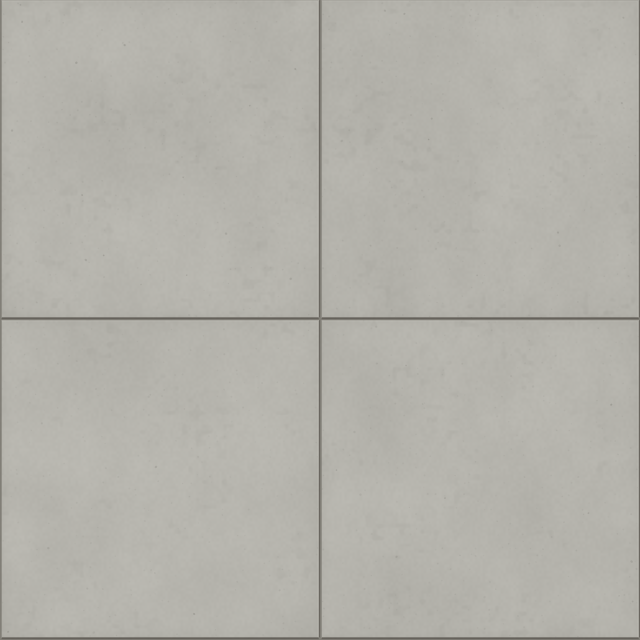
A WebGL 1 fragment shader for this texture:

```glsl
precision highp float;
// Large smooth grey concrete tiles, two by two, with narrow recessed joints.

#define TILES 2.0                         // tiles across and down
#define JOINT_WIDTH 0.0047                // share of the canvas
#define JOINT_SHIFT vec2(0.0002, 0.0018)  // joint centre from the canvas edge
#define BEVEL_WIDTH 0.0016
#define CLOUD_AMOUNT 0.065
#define GRAIN_AMOUNT 0.014
#define SCUFF_AMOUNT 0.018
#define PIT_AMOUNT 0.085
#define RIM_AMOUNT 0.022
#define TILE_COLOR vec3(0.708, 0.702, 0.674)
#define JOINT_COLOR vec3(0.51, 0.50, 0.47)
#define SHADOW_COLOR vec3(0.39, 0.375, 0.35)

uniform vec2 u_resolution;

float hash(vec2 p) {
  vec3 q = fract(vec3(p.xyx) * 0.1031);
  q += dot(q, q.yzx + 33.33);
  return fract((q.x + q.y) * q.z);
}

// Value noise that wraps after one canvas, with "cells" lattice steps per side.
float wrapNoise(vec2 uv, vec2 cells) {
  vec2 p = uv * cells;
  vec2 i = floor(p);
  vec2 f = fract(p);
  f = f * f * (3.0 - 2.0 * f);
  vec2 a = mod(i, cells);
  vec2 b = mod(i + 1.0, cells);
  return mix(mix(hash(a), hash(vec2(b.x, a.y)), f.x),
             mix(hash(vec2(a.x, b.y)), hash(b), f.x), f.y);
}

// Layered wrapping noise, centred on zero.
float clouds(vec2 uv) {
  float sum = 0.0;
  float weight = 0.42;
  vec2 cells = vec2(10.0, 7.0);
  for (int octave = 0; octave < 5; octave++) {
    sum += weight * (wrapNoise(uv + 0.13 * float(octave), cells) - 0.5);
    cells *= 2.0;
    weight *= 0.58;
  }
  return sum;
}

// Cellular pits: at most one jittered dot in each cell, of random size and depth.
float pits(vec2 uv, float cells, float density, float radius, float pixel) {
  vec2 p = uv * cells;
  vec2 id = mod(floor(p), cells);
  vec2 center = 0.25 + 0.5 * vec2(hash(id + 11.3), hash(id + 47.9));
  vec2 offset = (fract(p) - center) / cells;
  offset.x += 0.4 * offset.y * (hash(id + 5.1) - 0.5);
  float size = radius * mix(0.5, 1.2, hash(id + 71.7));
  float spot = 1.0 - smoothstep(size - 0.5 * pixel, size + pixel, length(offset));
  return spot * step(hash(id + 23.1), density) * mix(0.3, 1.0, hash(id + 89.3));
}

void main() {
  vec2 uv = gl_FragCoord.xy / u_resolution - JOINT_SHIFT;
  float pixel = 1.0 / min(u_resolution.x, u_resolution.y);

  // Signed distance to the nearest joint line on each axis.
  vec2 fromJoint = (fract(uv * TILES + 0.5) - 0.5) / TILES;
  vec2 edge = abs(fromJoint) - 0.5 * JOINT_WIDTH;
  vec2 gap = 1.0 - smoothstep(-0.5 * pixel, 0.5 * pixel, edge);

  // Each tile has its own patch of surface; alternate tiles are turned over.
  vec2 tile = mod(floor(uv * TILES), TILES);
  vec2 local = fract(uv * TILES);
  local = mix(local, 1.0 - local, mod(tile.x + tile.y, 2.0));
  vec2 surface = (tile + local) / TILES;

  // Soft mottling, fine grain and small scuffed patches.
  float mottle = clouds(surface);
  float grain = wrapNoise(surface, vec2(250.0, 220.0)) - 0.5;
  float scuff = smoothstep(0.6, 0.95, wrapNoise(surface, vec2(94.0, 102.0)))
              * smoothstep(0.45, 0.8, wrapNoise(surface + 0.37, vec2(17.0)));
  float tone = CLOUD_AMOUNT * mottle + GRAIN_AMOUNT * grain - SCUFF_AMOUNT * scuff;
  tone += 0.006 * (hash(tile + 3.7) - 0.5);

  // Faint dust pits, then a few deeper ones.
  tone -= 0.4 * PIT_AMOUNT * pits(surface, 96.0, 0.13, 0.0009, pixel);
  tone -= PIT_AMOUNT * pits(surface + 0.21, 30.0, 0.07, 0.0012, pixel);

  // Slight dimming at the rim; lit bevels on the upper and right edges.
  float rim = max(min(edge.x, edge.y), 0.0);
  tone -= RIM_AMOUNT * exp(-rim / 0.010);
  vec2 bevel = (1.0 - smoothstep(BEVEL_WIDTH - 0.5 * pixel, BEVEL_WIDTH + 0.5 * pixel, edge))
             * step(fromJoint, vec2(0.0));
  tone += max(0.055 * bevel.x, 0.045 * bevel.y);
  vec3 color = TILE_COLOR + tone;

  // Joints: deep shadow below the tile above, a lighter one beside the left tile.
  vec2 side = smoothstep(-0.5 * pixel, 0.5 * pixel, fromJoint);
  float shadow = max(mix(0.15, 1.0, side.y) * gap.y * (1.0 - gap.x),
                     mix(0.8, 0.0, side.x) * gap.x * (1.0 - gap.y));
  vec3 joint = mix(JOINT_COLOR, SHADOW_COLOR, shadow) + 0.5 * GRAIN_AMOUNT * grain;
  color = mix(color, joint, max(gap.x, gap.y));

  gl_FragColor = vec4(color, 1.0);
}
```
